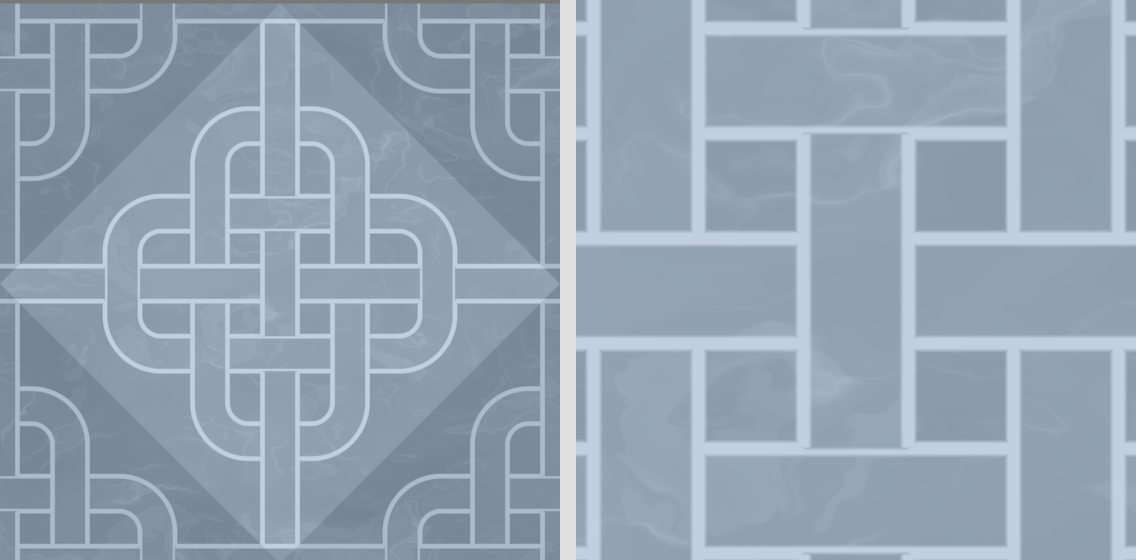
Left: the whole. Right: its middle third, enlarged.
A WebGL 2 fragment shader for this pattern:

```glsl
#version 300 es
precision highp float;
// Blue-grey marble tile: woven knots with pale outlines on a lighter diamond, repeated at the corners.

uniform vec2 u_resolution;
out vec4 fragColor;

// Lengths are in half band widths; the tile spans 32 of them.
const float TILE = 32.0;
const float HALF_TILE = 16.0;
const vec2 KNOT_CENTRE = vec2(16.0, 15.79);
const vec2 LOOP_SIZE = vec2(9.0, 4.0);
const float LOOP_RADIUS = 2.2;
const float STRIP_END = 15.0;
const float LINE_HALF = 0.135;
const float SOFTNESS = 0.055;
const float TOP_EDGE = 0.2;

const vec3 GROUND = vec3(0.495, 0.548, 0.612);
const vec3 DIAMOND = vec3(0.563, 0.627, 0.690);
const vec3 GROUND_LINE = vec3(0.675, 0.728, 0.795);
const vec3 DIAMOND_LINE = vec3(0.755, 0.810, 0.875);
const vec3 EDGE_GREY = vec3(0.47);
const float GAP_SHADE = 0.965;
const float CLOUD_AMOUNT = 0.045;
const float VEIN_AMOUNT = 0.05;

vec2 gradientAt(vec2 cell) {
  vec3 h = fract(cell.xyx * vec3(0.1031, 0.1030, 0.0973));
  h += dot(h, h.yzx + 33.33);
  float angle = 6.2832 * fract((h.x + h.y) * h.z);
  return vec2(cos(angle), sin(angle));
}

float gradientNoise(vec2 p) {
  vec2 i = floor(p), f = fract(p);
  vec2 u = f * f * f * (f * (f * 6.0 - 15.0) + 10.0);
  float a = dot(gradientAt(i), f);
  float b = dot(gradientAt(i + vec2(1, 0)), f - vec2(1, 0));
  float c = dot(gradientAt(i + vec2(0, 1)), f - vec2(0, 1));
  float d = dot(gradientAt(i + 1.0), f - 1.0);
  return mix(mix(a, b, u.x), mix(c, d, u.x), u.y);
}

float fbm(vec2 p) {
  float sum = 0.0, amp = 0.6;
  for (int i = 0; i < 5; i++) {
    sum += amp * gradientNoise(p);
    p = mat2(1.6, 1.2, -1.2, 1.6) * p + 7.3;
    amp *= 0.5;
  }
  return sum;
}

// Soft clouds plus a web of thin, broken veins.
float marble(vec2 uv) {
  vec2 p = uv * vec2(3.0, 4.2) + 11.0;
  vec2 warped = p + 0.8 * vec2(fbm(p * 1.3), fbm(p * 1.3 + 19.0));
  float shade = CLOUD_AMOUNT * fbm(warped * 1.2 + 3.0);
  for (int i = 0; i < 3; i++) {
    float scale = 1.1 + 0.9 * float(i);
    vec2 q = warped * scale + 13.0 * float(i);
    float ridge = abs(gradientNoise(q));
    float patches = smoothstep(-0.05, 0.35, fbm(p * 1.4 + 31.0 * float(i)));
    shade += VEIN_AMOUNT * patches * exp(-ridge * 45.0);
  }
  // Pale flakes with one crisp side
  float flake = fbm(warped * 1.5 + 47.0);
  shade += 0.022 * smoothstep(0.13, 0.16, flake) * (1.0 - smoothstep(0.16, 0.4, flake));
  return shade;
}

float roundBox(vec2 p, vec2 size, float radius) {
  vec2 q = abs(p) - size + radius;
  return length(max(q, 0.0)) + min(max(q.x, q.y), 0.0) - radius;
}

float below(float limit, float x, float soft) {
  return 1.0 - smoothstep(limit - soft, limit + soft, x);
}

// Lays a band over the weave; x holds the outline, y the filled band.
vec2 layBand(vec2 weave, float dist, float shown, float soft) {
  float inside = below(1.0, dist, soft) * shown;
  float outline = below(LINE_HALF, abs(dist - 1.0), soft) * shown;
  return vec2(max(weave.x * (1.0 - inside), outline), max(weave.y, inside));
}

vec2 knot(vec2 k, float soft) {
  float wideLoop = abs(roundBox(k, LOOP_SIZE, LOOP_RADIUS));
  float tallLoop = abs(roundBox(k, LOOP_SIZE.yx, LOOP_RADIUS));
  float clear = 1.0 - below(1.0, wideLoop, soft);
  vec2 weave = layBand(vec2(0.0), wideLoop, 1.0, soft);
  weave = layBand(weave, tallLoop, 1.0, soft);
  weave = layBand(weave, k.y, clear, soft);
  weave = layBand(weave, k.x, clear * below(STRIP_END, k.y, soft), soft);
  // Edge of the neighbouring strip that crosses the end of the upright one
  float crossing = below(LINE_HALF, abs(k.y - STRIP_END), soft) * below(1.0, k.x, soft);
  return vec2(max(weave.x, crossing), weave.y);
}

void main() {
  vec2 uv = gl_FragCoord.xy / u_resolution;
  float pixel = TILE / min(u_resolution.x, u_resolution.y);
  float soft = max(SOFTNESS, 0.7 * pixel);

  // Fold the tile onto a quarter knot, centred or in a corner
  vec2 q = abs(mod(uv * TILE - KNOT_CENTRE + HALF_TILE, TILE) - HALF_TILE);
  float diamondDist = (q.x + q.y - HALF_TILE) * 0.7071;
  float inDiamond = below(0.0, diamondDist, soft);
  vec2 weave = knot(diamondDist > 0.0 ? HALF_TILE - q : q, soft);

  vec3 stone = mix(GROUND, DIAMOND, inDiamond) * mix(GAP_SHADE, 1.0, weave.y);
  stone += marble(uv);
  vec3 color = mix(stone, mix(GROUND_LINE, DIAMOND_LINE, inDiamond), weave.x);
  color = mix(color, EDGE_GREY, below(TOP_EDGE, (1.0 - uv.y) * TILE, 0.5 * pixel));
  fragColor = vec4(color, 1.0);
}
```
